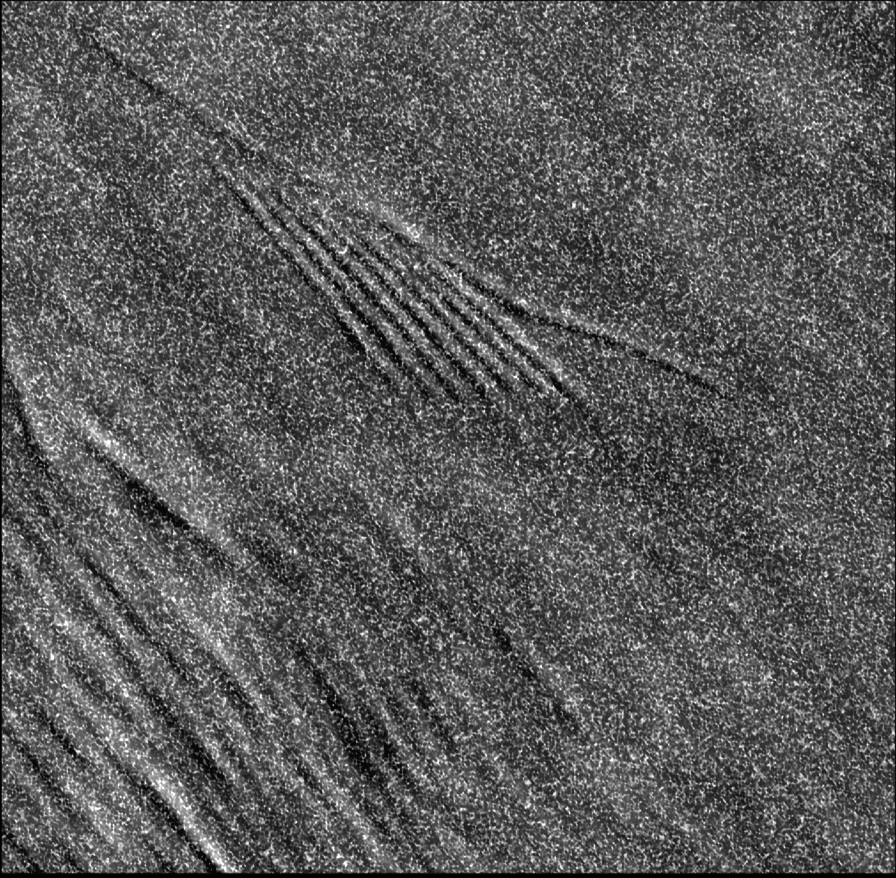
Write a WebGL 1 fragment shader that draws this texture.

```glsl
precision highp float;
// Grainy grey radar view of a sea surface with fanning wave crests and slanted streaks.
uniform vec2 u_resolution;

#define BASE_GREY 0.352
#define GRAIN 0.50
#define GRAIN_SKEW 0.9
#define STREAK 0.25
#define MOTTLE 0.12
#define FAN_CRESTS 7
#define FAN_STRENGTH 0.24
#define SWELL_CRESTS 9
#define SWELL_STRENGTH 0.11
#define RIPPLE 0.11

float hash(vec2 c) {
  vec3 h = fract(vec3(c.xyx) * 0.1031);
  h += dot(h, h.yzx + 33.33);
  return fract((h.x + h.y) * h.z);
}

// Value noise centred on zero
float noise(vec2 p) {
  vec2 c = floor(p), f = fract(p);
  f = f * f * (3.0 - 2.0 * f);
  float low = mix(hash(c), hash(c + vec2(1.0, 0.0)), f.x);
  float high = mix(hash(c + vec2(0.0, 1.0)), hash(c + 1.0), f.x);
  return mix(low, high, f.y) - 0.5;
}

// Soft round patch, 1 at its centre
float patchAt(vec2 p, vec2 centre, vec2 size) {
  vec2 d = (p - centre) / size;
  return exp(-dot(d, d));
}

// Bowed crest from a to b: thin dark line with a wider bright band on its upper right
float crest(vec2 p, vec2 a, vec2 b, float bow, float width) {
  vec2 dir = normalize(b - a);
  float t = dot(p - a, dir) / length(b - a);
  float s = dot(p - a, vec2(dir.y, -dir.x)) - bow * 4.0 * t * (1.0 - t);
  s = (s + 0.004 * noise(p * 30.0)) / width;
  float fade = smoothstep(-0.1, 0.25, t) * (1.0 - smoothstep(0.75, 1.1, t));
  float broken = 1.0 + 1.1 * noise(p * 45.0 + a * 90.0);
  float dark = exp(-1.1 * (s + 0.9) * (s + 0.9));
  float bright = exp(-0.6 * (s - 1.2) * (s - 1.2));
  return fade * broken * (0.8 * bright - dark);
}

// Crests that spread apart toward the lower right
float crestFan(vec2 p) {
  float sum = 0.0;
  for (int i = 0; i < FAN_CRESTS; i++) {
    float k = float(i) / float(FAN_CRESTS - 1);
    vec2 a = mix(vec2(0.225, 0.165), vec2(0.42, 0.245), k);
    vec2 b = mix(vec2(0.46, 0.455), vec2(0.66, 0.46), k);
    sum += crest(p, a, b, 0.004, 0.0052);
  }
  return sum;
}

// Long swell lines that fill the lower left corner
float swell(vec2 p) {
  float sum = 0.0;
  for (int i = 0; i < SWELL_CRESTS; i++) {
    float k = float(i) / float(SWELL_CRESTS - 1);
    vec2 a = mix(vec2(-0.08, 0.80), vec2(0.06, 0.50), k);
    vec2 shift = vec2(0.05, 0.06) * sin(float(i) * 2.4);
    sum += crest(p, a + shift, a + shift + vec2(0.23, 0.29), -0.006, 0.0065);
  }
  return sum;
}

float singleCrests(vec2 p) {
  // Upper front and its two tails
  float v = 0.25 * crest(p, vec2(0.39, 0.228), vec2(0.59, 0.352), 0.005, 0.0058);
  v += 0.19 * crest(p, vec2(0.53, 0.333), vec2(0.82, 0.442), 0.012, 0.0052);
  v += 0.10 * crest(p, vec2(0.07, 0.01), vec2(0.43, 0.24), -0.017, 0.006);
  // Left and lower left fronts
  v += 0.20 * crest(p, vec2(0.065, 0.455), vec2(0.28, 0.64), -0.004, 0.0075);
  v += 0.15 * crest(p, vec2(0.0, 0.37), vec2(0.06, 0.53), -0.004, 0.007);
  v += 0.38 * crest(p, vec2(0.15, 0.85), vec2(0.285, 1.025), 0.0, 0.0065);
  v += 0.12 * crest(p, vec2(0.08, 0.78), vec2(0.21, 0.95), 0.0, 0.006);
  // Faint crests in the middle
  v += 0.10 * crest(p, vec2(0.39, 0.54), vec2(0.54, 0.73), 0.006, 0.008);
  v += 0.09 * crest(p, vec2(0.55, 0.69), vec2(0.67, 0.84), 0.0, 0.008);
  v += 0.08 * crest(p, vec2(0.69, 0.58), vec2(0.80, 0.66), 0.0, 0.007);
  return v;
}

// Broad light and dark areas
float shading(vec2 p) {
  float v = 0.06 * patchAt(p, vec2(0.14, 0.80), vec2(0.14, 0.20));
  v += 0.05 * patchAt(p, vec2(0.38, 0.20), vec2(0.09, 0.06));
  v += 0.03 * patchAt(p, vec2(0.10, 0.10), vec2(0.25, 0.20));
  v -= 0.07 * patchAt(p, vec2(0.70, 0.52), vec2(0.12, 0.10));
  v -= 0.05 * patchAt(p, vec2(0.66, 0.29), vec2(0.07, 0.05));
  v -= 0.05 * patchAt(p, vec2(0.42, 0.65), vec2(0.11, 0.08));
  v -= 0.04 * patchAt(p, vec2(0.89, 0.82), vec2(0.13, 0.12));
  return v - 0.04 * patchAt(p, vec2(0.08, 0.29), vec2(0.08, 0.07));
}

void main() {
  // Width spans 0 to 1, y runs downward from the top
  vec2 p = vec2(gl_FragCoord.x, u_resolution.y - gl_FragCoord.y) / u_resolution.x;
  float bottom = u_resolution.y / u_resolution.x;
  vec2 along = normalize(vec2(0.65, 0.76));
  vec2 q = vec2(dot(p, along), dot(p, vec2(along.y, -along.x))) + 3.0;
  float grey = BASE_GREY + shading(p) + singleCrests(p);
  grey += FAN_STRENGTH * crestFan(p) + SWELL_STRENGTH * swell(p);
  // Slanted streaks, strongest at the lower left
  float lowerLeft = smoothstep(0.1, 0.95, p.y - p.x * 0.7 + 0.15);
  float streaks = noise(q * vec2(9.0, 52.0)) + 0.8 * noise(q * vec2(19.0, 105.0));
  grey += STREAK * (0.2 + 0.8 * lowerLeft) * streaks;
  grey += MOTTLE * (noise(q * vec2(9.0, 17.0)) + 0.5 * noise(q * vec2(24.0, 36.0)));
  // Short ripples near the lower centre
  float phase = dot(p, vec2(185.0, -105.0)) + 4.0 * noise(p * 14.0);
  grey += RIPPLE * sin(phase) * patchAt(p, vec2(0.36, 0.84), vec2(0.16, 0.12));
  // Fine speckle from two layers, with a longer bright tail
  float speckle = noise(q * vec2(330.0, 450.0)) + 0.8 * noise(p * vec2(505.0, 390.0) + 7.0);
  grey += GRAIN * (speckle + GRAIN_SKEW * (speckle * speckle - 0.075));
  // Dark frame, thickest at the bottom
  float inside = smoothstep(0.001, 0.003, p.x) * smoothstep(0.0, 0.002, p.y);
  inside *= smoothstep(0.0, 0.002, 1.0 - p.x) * smoothstep(0.004, 0.007, bottom - p.y);
  gl_FragColor = vec4(vec3(clamp(grey, 0.03, 1.0) * inside), 1.0);
}
```
